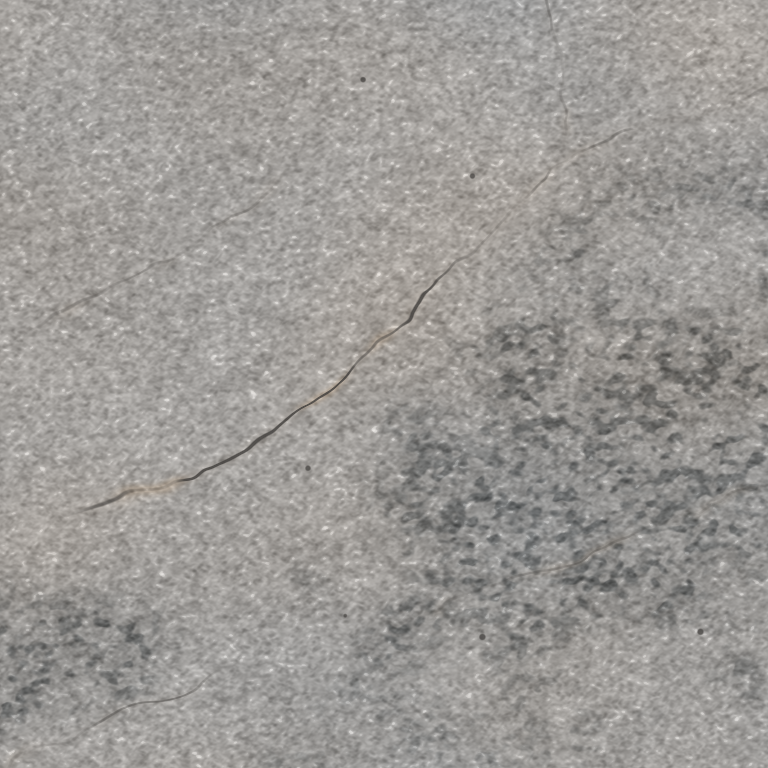
This texture is drawn by a WebGL 1 fragment shader. Its source:

```glsl
precision highp float;
// Weathered grey stone: fine elongated grains, dark speckled stains and
// thin diagonal cracks with ochre edges. Everything is built on one cellular
// noise that sums soft, randomly turned ellipses.

uniform vec2 u_resolution;

#define STONE vec3(0.636, 0.626, 0.614)
#define STAIN_TINT vec3(0.205, 0.193, 0.185)
#define OCHRE vec3(0.70, 0.62, 0.53)
#define CRACK_COLOR vec3(0.27, 0.26, 0.25)
#define GRAIN_SCALE 170.0
#define GRAIN_CONTRAST 0.092
#define SPECKLE_SCALE 92.0
#define CRACK_WIDTH 0.0017
#define MAIN_HEIGHT 0.27
#define MAIN_SLOPE 0.62
#define MAIN_BEND 0.05

vec3 hash3(vec2 p) {
  vec3 q = fract(vec3(p.xyx) * vec3(0.1031, 0.1030, 0.0973));
  q += dot(q, q.yxz + 33.33);
  return fract((q.xxy + q.yzz) * q.zyx);
}

// Cellular noise around zero: one soft ellipse of random tone per cell.
float grains(vec2 p) {
  vec2 cell = floor(p);
  float sum = 0.0;
  for (int j = -1; j <= 1; j++) {
    for (int i = -1; i <= 1; i++) {
      vec2 id = cell + vec2(float(i), float(j));
      vec3 h = hash3(id);
      vec2 d = p - id - 0.2 - 0.6 * h.xy;
      float angle = 0.15 + 1.7 * (fract(h.x * 7.0 + h.y * 13.0) - 0.5);
      float c = cos(angle), s = sin(angle);
      d = vec2(c * d.x + s * d.y, c * d.y - s * d.x) / vec2(1.2, 0.7);
      float bump = max(0.0, 1.0 - dot(d, d));
      sum += (2.0 * h.z - 1.0) * bump * bump;
    }
  }
  return sum;
}

// Signed distance above a sloping, gently waving line.
float lineDistance(vec2 p, float height, float slope, float bend) {
  float y = height + slope * p.x - bend * sin(7.0 * (p.x - 0.1));
  return (p.y - y) / sqrt(1.0 + slope * slope);
}

// 1 between the ends of a span, fading softly outside it.
float span(float x, float start, float end) {
  return smoothstep(start - 0.03, start + 0.03, x)
       * (1.0 - smoothstep(end - 0.03, end + 0.03, x));
}

// x: thin dark opening, y: wide halo for the ochre edge.
vec2 crack(float dist, float width, float pixel) {
  float d = abs(dist);
  return vec2(1.0 - smoothstep(width * 0.3, width + pixel, d),
              exp(-d * d / 0.00006));
}

// Rare small round holes.
float pits(vec2 p, float pixel) {
  vec2 q = p * 14.0;
  vec3 h = hash3(floor(q) + 71.0);
  float d = length(fract(q) - 0.2 - 0.6 * h.xy) / 14.0;
  float radius = 0.002 + 0.002 * h.x;
  return step(0.95, h.z) * (1.0 - smoothstep(radius - pixel, radius + pixel, d));
}

void main() {
  float side = min(u_resolution.x, u_resolution.y);
  vec2 p = gl_FragCoord.xy / side;
  float pixel = 1.0 / side;

  // Grain layers and broad mottling
  float fine = grains(p * GRAIN_SCALE);
  float tone = GRAIN_CONTRAST * fine
             + 0.045 * grains(p * GRAIN_SCALE * 1.55 + 31.0)
             + 0.036 * grains(p * GRAIN_SCALE * 0.42 + 57.0)
             + 0.016 * grains(p * 7.0 + 83.0);
  tone += 0.07 * smoothstep(0.75, 1.1, fine);
  vec3 color = STONE + tone;
  color += vec3(0.010, 0.0, -0.010) * grains(p * 5.0 + 19.0);

  // Ragged coordinates shared by all cracks
  vec2 ragged = p + 0.013 * vec2(grains(p * 11.0 + 5.0), grains(p * 11.0 + 43.0))
                  + 0.005 * vec2(grains(p * 38.0 + 9.0), grains(p * 38.0 + 67.0));
  float mainDist = lineDistance(ragged, MAIN_HEIGHT, MAIN_SLOPE, MAIN_BEND);

  // Dark speckled stains, gathered below the main crack
  float below = 1.0 - smoothstep(-0.14, 0.0, mainDist);
  vec2 toCore = p - vec2(0.66, 0.42);
  float patches = grains(p * 5.0 + 3.0) + 0.5 * grains(p * 14.0 + 11.0)
                + 0.55 * exp(-14.0 * dot(toCore, toCore)) + 0.25 * (p.x - 0.4);
  float stain = below * smoothstep(-0.35, 0.75, patches);
  float speckle = smoothstep(-0.15, 0.75, grains(p * SPECKLE_SCALE + 23.0)
                + 0.55 * grains(p * SPECKLE_SCALE * 0.5 + 47.0));
  color -= STAIN_TINT * stain * (0.25 + 0.85 * speckle);

  // One open crack, then fainter hairlines
  float broken = smoothstep(-0.35, 0.35, grains(p * 17.0 + 29.0));
  float opening = 0.35 + 0.65 * span(p.x, 0.12, 0.57);
  vec2 veins = crack(mainDist, CRACK_WIDTH, pixel)
             * span(p.x, 0.1, 1.1) * opening * vec2(0.25 + 0.75 * broken, 1.0);
  float hair = 0.3 * (0.35 + 0.65 * broken);
  veins += hair * span(p.x, -0.1, 0.35)
         * crack(lineDistance(ragged, 0.53, 0.68, 0.02), CRACK_WIDTH, pixel);
  veins += 1.4 * hair * span(p.x, -0.1, 0.27)
         * crack(lineDistance(ragged, -0.01, 0.50, 0.01), CRACK_WIDTH, pixel);
  veins += hair * span(p.x, 0.57, 1.1)
         * crack(lineDistance(ragged, -0.03, 0.40, 0.01), CRACK_WIDTH, pixel);
  veins += hair * span(p.y, 0.82, 1.1)
         * crack(lineDistance(ragged.yx, 0.72, 0.0, 0.02), CRACK_WIDTH, pixel);

  float rust = smoothstep(0.0, 0.7, grains(p * 15.0 + 61.0));
  color = mix(color, OCHRE + tone, min(1.0, veins.y) * (0.08 + 0.5 * rust));
  color = mix(color, CRACK_COLOR, min(0.85, veins.x));
  color = mix(color, CRACK_COLOR, 0.75 * pits(p, pixel));
  gl_FragColor = vec4(clamp(color, 0.0, 1.0), 1.0);
}
```
